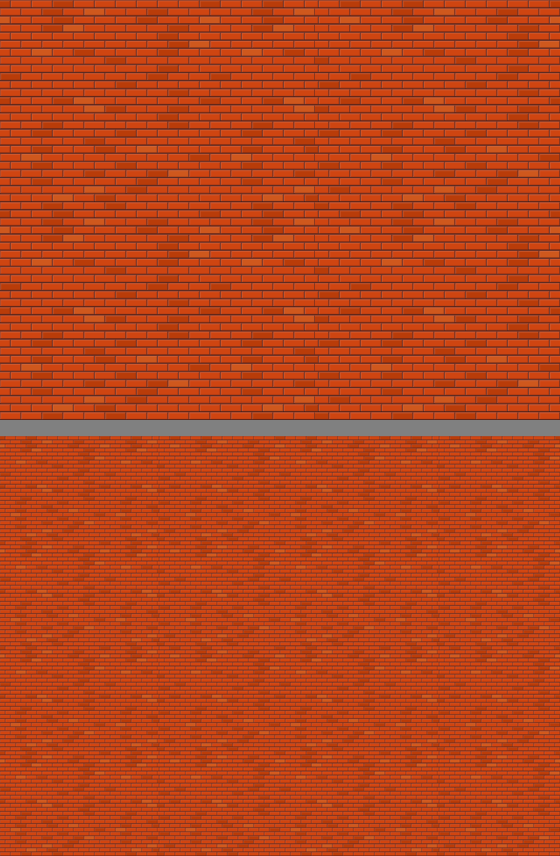
Top, the tile; bottom, the same tile 2 across and 2 down.
Reproduce this texture procedurally as a WebGL 2 fragment shader.

```glsl
#version 300 es
precision highp float;
// Running-bond brick wall: 52 courses of small bevelled bricks, 27 columns wide.
// Odd courses shift by half a brick; a hash per wrapped course places a few
// darker and paler bricks, and one vertical cut closes the horizontal tiling.
uniform vec2 u_resolution;
out vec4 outColor;

const float COURSES = 52.0;
const float BRICKS = 80.0 / 3.0;    // brick lengths across the canvas
const float BRICK_LENGTH = 2.6;     // in course heights
const float CUT = 15.0;             // column where the bond is cut
const vec2 TONE_PERIOD = vec2(10.0, 26.0);
const int SAMPLES = 4;              // per axis, for smooth edges

const vec3 BRICK = vec3(0.81, 0.27, 0.068);
const vec3 DARK_BRICK = vec3(0.725, 0.235, 0.035);
const vec3 PALE_BRICK = vec3(0.81, 0.345, 0.115);
const vec3 GLINT = vec3(0.82, 0.45, 0.33);
const vec3 SHADE = vec3(0.52, 0.16, 0.06);
const vec3 MORTAR = vec3(0.55, 0.265, 0.20);
const vec3 JOINT_SHADOW = vec3(0.31, 0.135, 0.11);

float hash(vec2 p) {
  return fract(sin(dot(p, vec2(127.1, 311.7))) * 43758.5453);
}

float roundedBox(vec2 p, vec2 halfSize, float radius) {
  vec2 q = abs(p) - halfSize + radius;
  return length(max(q, 0.0)) + min(max(q.x, q.y), 0.0) - radius;
}

// Each course holds one or two dark bricks, every other course a pale one.
vec3 brickTone(vec2 id) {
  float course = id.y;
  float first = floor(TONE_PERIOD.x * hash(vec2(course, 1.0)));
  float gap = 3.0 + floor(5.0 * hash(vec2(course, 2.0)));
  float place = mod(id.x - first, TONE_PERIOD.x);
  bool second = place == gap && hash(vec2(course, 3.0)) < 0.6;
  if (place < 0.5 || second) return DARK_BRICK;
  float pale = 1.0 + floor(9.0 * hash(vec2(course, 4.0)));
  return place == pale && hash(vec2(course, 5.0)) < 0.5 ? PALE_BRICK : BRICK;
}

// One brick with its joint; p runs from its lower left in course heights.
vec3 brickCell(vec2 p, vec3 tone) {
  vec2 low = vec2(0.06, 0.08);
  vec2 high = vec2(BRICK_LENGTH - 0.05, 0.92);
  float d = roundedBox(p - 0.5 * (low + high), 0.5 * (high - low), 0.06);

  // Joint: lit mortar above and left, shadow below and right.
  if (d > 0.0) {
    if (p.y < low.y + 0.02) return JOINT_SHADOW;
    return p.x > high.x - 0.02 ? mix(MORTAR, JOINT_SHADOW, 0.4) : MORTAR;
  }

  // Bevel: bright top and left, dim bottom and right.
  vec2 fromLow = p - low;
  vec2 fromHigh = high - p;
  float lit = min(fromLow.x, fromHigh.y);
  float dim = min(fromHigh.x, fromLow.y);
  if (dim < 0.08 && dim < lit) return mix(tone, SHADE, 0.55);
  return lit < 0.11 ? mix(tone, GLINT, 0.4) : tone;
}

vec3 wall(vec2 uv) {
  vec2 p = uv * vec2(BRICKS, COURSES);
  float course = floor(p.y);
  // Skip a third of a brick at the cut, so that 27 columns wrap.
  p.x += step(CUT, p.x) / 3.0;
  p.x += 0.5 * mod(course, 2.0);
  float column = floor(p.x);

  // Tones recur in a block that restarts at column 17.
  vec2 id = mod(vec2(mod(column, 17.0), course), TONE_PERIOD);
  return brickCell(fract(p) * vec2(BRICK_LENGTH, 1.0), brickTone(id));
}

void main() {
  vec3 color = vec3(0.0);
  for (int j = 0; j < SAMPLES; j++) {
    for (int i = 0; i < SAMPLES; i++) {
      vec2 offset = (vec2(i, j) + 0.5) / float(SAMPLES) - 0.5;
      color += wall((gl_FragCoord.xy + offset) / u_resolution);
    }
  }
  outColor = vec4(color / float(SAMPLES * SAMPLES), 1.0);
}
```
